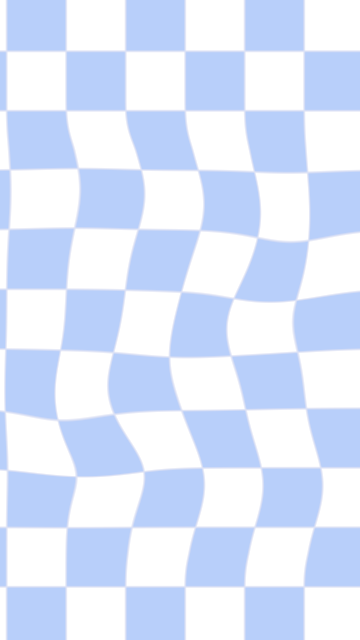
Reproduce this pattern procedurally as a Shadertoy shader.

```glsl
float bump(vec2 p, vec2 center, vec2 radius) {
    vec2 d = (p - center) / radius;
    return exp(-0.5 * dot(d, d));
}

// Displacement of the cloth at a grid position, in cells
vec2 warp(vec2 g) {
    // Sideways sway: upper ridge, diagonal valley, lower ridge
    float sway = 0.28 * bump(g, vec2(1.6, 2.35), vec2(0.95, 0.65))
               + 0.28 * bump(g, vec2(3.6, 2.65), vec2(0.95, 0.65))
               - 0.27 * bump(g, vec2(4.3, 4.4), vec2(0.8, 0.55))
               - 0.19 * bump(g, vec2(3.0, 5.0), vec2(0.8, 0.55))
               - 0.28 * bump(g, vec2(1.7, 5.7), vec2(0.8, 0.55))
               + 0.25 * bump(g, vec2(1.5, 6.95), vec2(0.65, 0.5))
               + 0.31 * smoothstep(1.0, 3.0, g.x) * bump(g, vec2(g.x, 7.3), vec2(1.0, 0.65));

    // Downward sag
    float sag = 0.25 * bump(g, vec2(4.65, 3.5), vec2(0.7, 0.8))
              + 0.14 * bump(g, vec2(3.2, 5.0), vec2(0.9, 0.6))
              + 0.25 * bump(g, vec2(1.1, 6.4), vec2(0.7, 0.6))
              - 0.04 * bump(g, vec2(1.0, 2.5), vec2(0.6));

    // Keep the top rows and the bottom row straight
    float straight = smoothstep(0.8, 1.7, g.y) * (1.0 - smoothstep(8.4, 9.1, g.y));
    return vec2(sway, sag) * straight;
}

// Alternates between +1 and -1 every cell, with soft crossings
vec2 softSquareWave(vec2 g, vec2 softness) {
    vec2 lineDistance = 0.5 - abs(mod(g + 0.5, 2.0) - 1.0);
    return clamp(lineDistance / softness, -1.0, 1.0);
}

void mainImage(out vec4 fragColor, in vec2 fragCoord) {
    // Grid cells counted from the top left
    vec2 topDown = vec2(fragCoord.x, iResolution.y - fragCoord.y) / iResolution.x;
    vec2 cell = (topDown - vec2(0.0185, 0.1424)) / 0.1653;

    // Invert the warp by fixed-point iteration
    vec2 flatCell = cell;
    for (int i = 0; i < 8; i++) {
        flatCell = cell - warp(flatCell);
    }

    // Checks with a faint grey rim along the edges
    vec2 wave = softSquareWave(flatCell, max(fwidth(flatCell), vec2(0.025)));
    float whiteness = 0.5 + 0.5 * wave.x * wave.y;
    float rim = 4.0 * whiteness * (1.0 - whiteness);
    vec3 color = mix(vec3(0.72, 0.81, 0.98), vec3(1.0), whiteness);
    color -= vec3(0.0, 0.02, 0.025) * rim;
    fragColor = vec4(color, 1.0);
}
```
